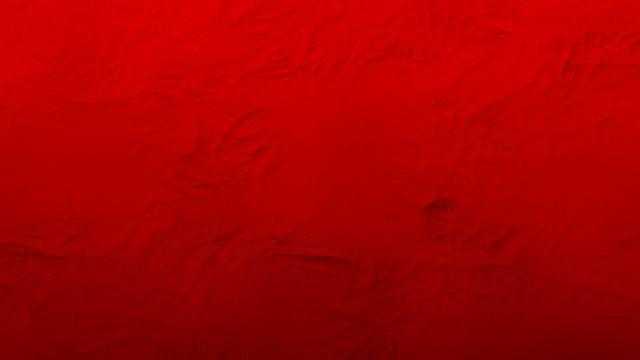
This background is drawn by a WebGL 2 fragment shader. Its source:

```glsl
#version 300 es
precision highp float;
// Crumpled red surface: a vertical gradient from bright to deep red,
// embossed with warped ridge noise lit from the upper left. The relief
// is strongest in soft patches laid along a few crease segments.

#define TOP_RED 0.83
#define BOTTOM_RED 0.44
#define MID_LIFT 0.20
#define RELIEF 0.16
#define PATCH_SHADE 0.045
#define PATCH_WIDTH 0.062
#define CRUMPLE_SCALE 7.0
#define FAINT_RELIEF 0.32
#define LIGHT_STEP 0.003
#define BROAD_SHADE 0.05
#define GRAIN 0.014

uniform vec2 u_resolution;
out vec4 fragColor;

const int CREASES = 11;
// Each crease runs from xy to zw, in units of the canvas height.
const vec4 creases[CREASES] = vec4[CREASES](
  vec4(0.49, 0.75, 0.90, 0.82), vec4(0.93, 0.83, 1.18, 0.84),
  vec4(1.22, 0.97, 1.37, 0.92), vec4(0.52, 0.54, 0.69, 0.64),
  vec4(0.55, 0.45, 0.72, 0.56), vec4(1.20, 0.42, 1.42, 0.31),
  vec4(0.60, 0.32, 1.10, 0.22), vec4(1.25, 0.71, 1.41, 0.63),
  vec4(0.04, 0.27, 0.20, 0.38), vec4(1.58, 0.83, 1.77, 0.87),
  vec4(0.62, 0.97, 0.88, 0.88));

float hash(vec2 p) {
  vec3 q = fract(vec3(p.xyx) * 0.1031);
  q += dot(q, q.yzx + 33.33);
  return fract((q.x + q.y) * q.z);
}

float noise(vec2 p) {
  vec2 i = floor(p), f = fract(p);
  f = f * f * f * (f * (f * 6.0 - 15.0) + 10.0);
  return mix(mix(hash(i), hash(i + vec2(1, 0)), f.x),
             mix(hash(i + vec2(0, 1)), hash(i + vec2(1, 1)), f.x), f.y);
}

// Squared folded octaves give the sharp, sparse ridges of crumpled paper.
float crumple(vec2 p) {
  p *= CRUMPLE_SCALE;
  p += 1.1 * vec2(noise(p * 0.7 + 11.0), noise(p * 0.7 + 47.0));
  float height = 0.0, amplitude = 0.5;
  for (int i = 0; i < 5; i++) {
    float ridge = 1.0 - abs(2.0 * noise(p) - 1.0);
    height += amplitude * ridge * ridge;
    p = mat2(1.6, 1.2, -1.2, 1.6) * p + 17.3;
    amplitude *= 0.55;
  }
  return height;
}

float segmentDistance(vec2 p, vec2 a, vec2 b) {
  vec2 pa = p - a, ba = b - a;
  return length(pa - ba * clamp(dot(pa, ba) / dot(ba, ba), 0.0, 1.0));
}

// Soft mask of the rough areas, with ragged outlines.
float roughness(vec2 p) {
  vec2 wobble = vec2(noise(p * 9.0), noise(p * 9.0 + 31.0)) - 0.5;
  float mask = 0.0;
  for (int i = 0; i < CREASES; i++) {
    float d = segmentDistance(p + 0.07 * wobble, creases[i].xy, creases[i].zw);
    mask = max(mask, exp(-d * d / (PATCH_WIDTH * PATCH_WIDTH)));
  }
  return mask * (0.5 + 0.5 * noise(p * 14.0 + 5.0));
}

void main() {
  vec2 p = gl_FragCoord.xy / u_resolution.y;

  // Vertical gradient, lifted in the middle, with broad uneven shading
  float red = mix(BOTTOM_RED, TOP_RED, p.y) + MID_LIFT * p.y * (1.0 - p.y);
  red += BROAD_SHADE * (noise(p * 5.0 + 8.0) - 0.5);

  // Embossed relief, faint everywhere and stronger in the patches
  float rough = roughness(p);
  vec2 toLight = LIGHT_STEP * normalize(vec2(-0.6, 0.8));
  float slope = crumple(p - toLight) - crumple(p + toLight);
  float faint = FAINT_RELIEF * smoothstep(0.25, 0.75, noise(p * 4.0 + 3.0));
  float strength = max(rough, faint);
  red += RELIEF * strength * clamp(slope * 8.0, -1.0, 0.5);
  red -= PATCH_SHADE * rough;

  // Fine mottling
  red += GRAIN * (noise(p * 110.0) - 0.5);

  fragColor = vec4(clamp(red, 0.0, 1.0), 0.0, 0.0, 1.0);
}
```
